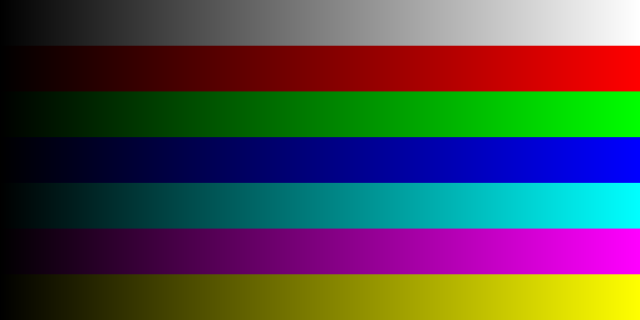
This background is drawn by a WebGL 2 fragment shader. Its source:

```glsl
#version 300 es
precision highp float;
// Seven equal horizontal bands, each ramping linearly from black at the left
// to a pure hue at the right: white, red, green, blue, cyan, magenta, yellow.
// Hues come from the band index: primaries first, then their complements.

uniform vec2 u_resolution;
out vec4 fragColor;

const float BANDS = 7.0;

// Full-strength hue of a band, counted from the top
vec3 bandHue(float band) {
    if (band < 0.5) return vec3(1.0);
    float channel = mod(band - 1.0, 3.0);
    vec3 primary = 1.0 - step(0.5, abs(vec3(0.0, 1.0, 2.0) - channel));
    return band < 3.5 ? primary : 1.0 - primary;
}

void main() {
    vec2 uv = gl_FragCoord.xy / u_resolution;
    float row = (1.0 - uv.y) * BANDS;
    float pixel = BANDS / u_resolution.y;

    // Blend the two bands beside the nearest boundary by pixel coverage
    float edge = clamp(floor(row + 0.5), 1.0, BANDS - 1.0);
    float coverage = clamp((row - edge) / pixel + 0.5, 0.0, 1.0);
    vec3 hue = mix(bandHue(edge - 1.0), bandHue(edge), coverage);

    // Horizontal brightness ramp
    fragColor = vec4(hue * uv.x, 1.0);
}
```
